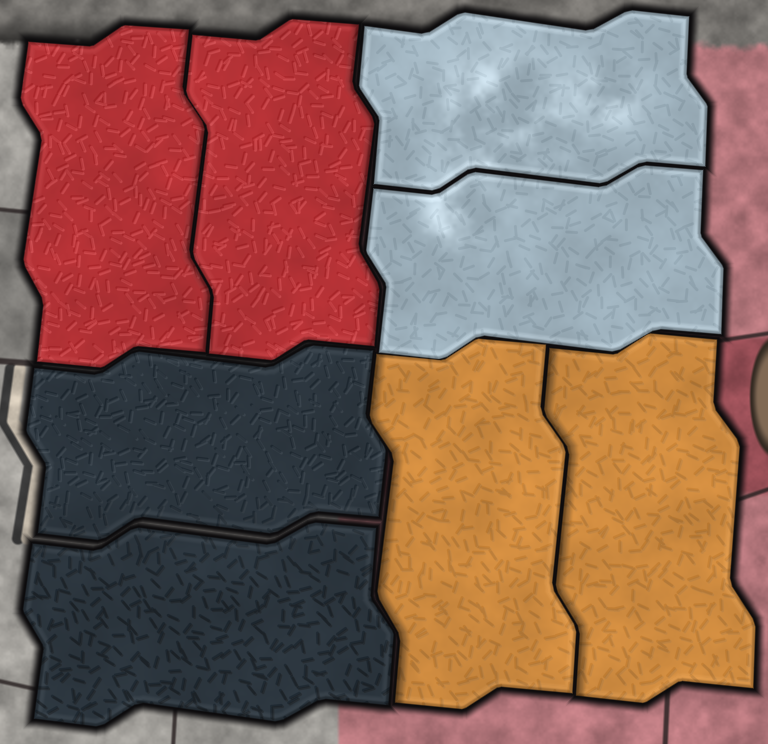
Write a WebGL 1 fragment shader that draws this pattern.

```glsl
precision highp float;
// Interlocking zigzag pavers in red, grey, black and ochre on a worn pavement.
uniform vec2 u_resolution;

const vec2 CANVAS = vec2(7.68, 7.46); // scene units, y runs down
const vec3 RED = vec3(.69, .19, .205);
const vec3 GREY = vec3(.61, .685, .73);
const vec3 BLACK = vec3(.155, .19, .22);
const vec3 OCHRE = vec3(.81, .545, .25);
const vec3 CONCRETE = vec3(.62, .61, .59);
const vec3 PINK = vec3(.7, .46, .48);
const vec3 WALL = vec3(.41, .4, .385);
const vec3 GAP = vec3(.045, .04, .045);
const float DASH_CELL = .13;
// Zigzag knots along an edge and offsets across it
const vec4 LONG_KNOTS = vec4(.19, .3, .69, .81);
const vec4 LONG_OFFSETS = vec4(.031, -.034, .035, -.026);
const vec4 SHORT_KNOTS = vec4(.39, .59, .8, .9);
const vec4 SHORT_OFFSETS = vec4(.058, -.058, -.028, -.014);

struct Paver { float inside; float left; float right; vec3 color; };

float hash(vec2 p) {
  vec3 q = fract(p.xyx * .1031);
  q += dot(q, q.yzx + 33.33);
  return fract((q.x + q.y) * q.z);
}

float noise(vec2 p) {
  vec2 i = floor(p), f = smoothstep(0., 1., p - i);
  return mix(mix(hash(i), hash(i + vec2(1, 0)), f.x),
             mix(hash(i + vec2(0, 1)), hash(i + 1.), f.x), f.y);
}

float fbm(vec2 p) {
  return .53 * noise(p) + .27 * noise(p * 2.1 + 17.) + .13 * noise(p * 4.4 + 5.) + .07 * noise(p * 9.);
}

float ramp(float a, float b, float t) { return clamp((t - a) / (b - a), 0., 1.); }

float profile(float t, vec4 k, vec4 v) {
  return v.x * ramp(0., k.x, t) + (v.y - v.x) * ramp(k.x, k.y, t) + (v.z - v.y) * ramp(k.y, k.z, t)
       + (v.w - v.z) * ramp(k.z, k.w, t) - v.w * ramp(k.w, 1., t);
}

// Signed distance to a zigzag edge from a to b
float zigzag(vec2 p, vec2 a, vec2 b, bool isLong) {
  float len = length(b - a);
  vec2 e = (b - a) / len, q = (p - a) / len;
  vec4 k = isLong ? LONG_KNOTS : SHORT_KNOTS, v = isLong ? LONG_OFFSETS : SHORT_OFFSETS;
  float t = dot(q, e), lo = profile(t - .012, k, v), hi = profile(t + .012, k, v);
  return (dot(q, vec2(-e.y, e.x)) - .5 * (lo + hi)) * len / length(vec2(1, (hi - lo) / .024));
}

// Top and bottom edges as left and right corners; keep the deepest paver
void lay(inout Paver best, vec2 p, vec4 top, vec4 base, bool wide, vec3 color) {
  float left = -zigzag(p, top.xy, base.xy, !wide), right = zigzag(p, top.zw, base.zw, !wide);
  float d = min(zigzag(p, top.xy, top.zw, wide), -zigzag(p, base.xy, base.zw, wide));
  d = min(d, min(left, right));
  if (d > best.inside) best = Paver(d, left, right, color);
}

// Straight stroke from s.xy to s.zw
float stroke(vec2 p, vec4 s, float w) {
  vec2 e = s.zw - s.xy, q = p - s.xy;
  float d = length(q - e * clamp(dot(q, e) / dot(e, e), 0., 1.));
  return 1. - smoothstep(w - .015, w + .015, d);
}

// Short strokes in random directions
float dashes(vec2 p) {
  vec2 g = p / DASH_CELL;
  float d = 1.;
  for (int k = 0; k < 9; k++) {
    vec2 c = floor(g) + vec2(mod(float(k), 3.), floor(float(k) / 3.)) - 1.;
    float angle = 3.1416 * hash(c);
    vec2 dir = vec2(cos(angle), sin(angle)), q = g - c - vec2(hash(c + 7.), hash(c + 19.));
    d = min(d, length(q - dir * clamp(dot(q, dir), -.38, .38)));
  }
  return 1. - smoothstep(.05, .17, d);
}

float kerb(vec2 p) {
  return max(stroke(p, vec4(.13, 4.22, .39, 4.66), .06),
    max(stroke(p, vec4(.2, 3.7, .13, 4.22), .06), stroke(p, vec4(.39, 4.66, .27, 5.4), .06)));
}

float spot(vec2 p, float x, float y, float k) { p -= vec2(x, y); return exp(-k * dot(p, p)); }

vec3 ground(vec2 p) {
  float grain = fbm(p * 5.), y = p.y;
  // Concrete slabs, kerb and pink slabs
  vec3 c = CONCRETE * (1. - .22 * (smoothstep(2.09, 2.13, y) - smoothstep(3.6, 3.66, y)));
  c = mix(mix(c, vec3(.22), kerb(p + vec2(.09, 0))), vec3(.76, .72, .66), kerb(p));
  float dark = smoothstep(3.34, 3.42, y) - smoothstep(4.9, 5., y);
  c = mix(c, PINK - dark * vec3(.1, .15, .14), smoothstep(3.36, 3.41, p.x)) * (.76 + .46 * grain);
  // Joints
  float j = stroke(p, vec4(0, 2.1, .4, 2.14), .02) + stroke(p, vec4(0, 3.62, .4, 3.65), .03)
    + stroke(p, vec4(0, 6.83, .4, 6.92), .02) + stroke(p, vec4(1.76, 7, 1.73, 7.5), .02)
    + stroke(p, vec4(7.1, 3.43, 7.7, 3.34), .02) + stroke(p, vec4(7.35, 5.02, 7.7, 4.9), .02)
    + stroke(p, vec4(6.68, 6.85, 6.65, 7.5), .025);
  c = mix(c, vec3(.17, .14, .14), .85 * min(j, 1.));
  // Round stone, wall base
  float stone = length((p - vec2(7.76, 3.98)) / vec2(.25, .58));
  c = mix(vec3(.5, .41, .33) * (1. - .6 * smoothstep(.7, 1., stone)), c, smoothstep(.98, 1.1, stone));
  vec3 wall = WALL * (1.08 - .75 * smoothstep(.1, .5, y) * step(p.x, 6.9)) * (.7 + .6 * grain);
  return mix(wall, c, smoothstep(.42, .52, y + .15 * (grain - .5)));
}

vec3 surface(Paver t, vec2 p) {
  float cloud = fbm(p * 2.3 + 4.), d = t.inside, mark = dashes(p), relief = mark - dashes(p + .014);
  float line = smoothstep(.03, .06, d) * (1. - smoothstep(.07, .11, d));
  vec3 c = t.color * (.9 + .2 * cloud) + .05 * relief + .04 * line;
  if (t.color == GREY) {
    float bloom = spot(p, 5., 1.2, 3.) + spot(p, 4.5, 2.2, 14.) + spot(p, 6.1, .95, 12.);
    c += .32 * bloom * smoothstep(.3, .75, cloud) + .05 * (line - mark);
  } else if (t.color == BLACK) c *= 1.1 - .4 * mark * smoothstep(4.6, 6., p.y);
  else if (t.color == RED) c = (c + .04 * mark) * (.7 + .3 * smoothstep(.02, .12, t.right));
  else c *= (1. - .12 * mark) * (.65 + .35 * smoothstep(.05, .13, t.left));
  return c * (.8 + .2 * max(line, smoothstep(.02, .09, d)));
}

void main() {
  vec2 p = vec2(0, CANVAS.y) + vec2(1, -1) * CANVAS * gl_FragCoord.xy / u_resolution;
  float pixel = CANVAS.x / u_resolution.x;
  Paver t = Paver(-9., 0., 0., RED);
  lay(t, p, vec4(.27, .4, 1.91, .28), vec4(.35, 3.64, 2.07, 3.55), false, RED);
  lay(t, p, vec4(1.91, .33, 3.61, .23), vec4(2.07, 3.56, 3.76, 3.49), false, RED);
  lay(t, p, vec4(3.63, .24, 6.91, .15), vec4(3.72, 1.86, 7.07, 1.69), true, GREY);
  lay(t, p, vec4(3.72, 1.87, 7.05, 1.69), vec4(3.77, 3.55, 7.23, 3.37), true, GREY);
  lay(t, p, vec4(.33, 3.67, 3.75, 3.5), vec4(.36, 5.36, 3.8, 5.2), true, BLACK);
  lay(t, p, vec4(.31, 5.43, 3.78, 5.28), vec4(.32, 7.22, 3.9, 7.09), true, BLACK);
  lay(t, p, vec4(3.75, 3.53, 5.48, 3.44), vec4(3.93, 7.06, 5.74, 6.97), false, OCHRE);
  lay(t, p, vec4(5.48, 3.47, 7.19, 3.39), vec4(5.74, 6.99, 7.55, 6.92), false, OCHRE);
  // Contact shadow, then pavers
  vec3 color = mix(GAP, ground(p), smoothstep(-.01, .1, -t.inside));
  color = mix(color, surface(t, p), smoothstep(-pixel, pixel, t.inside - .018));
  gl_FragColor = vec4(color, 1);
}
```
